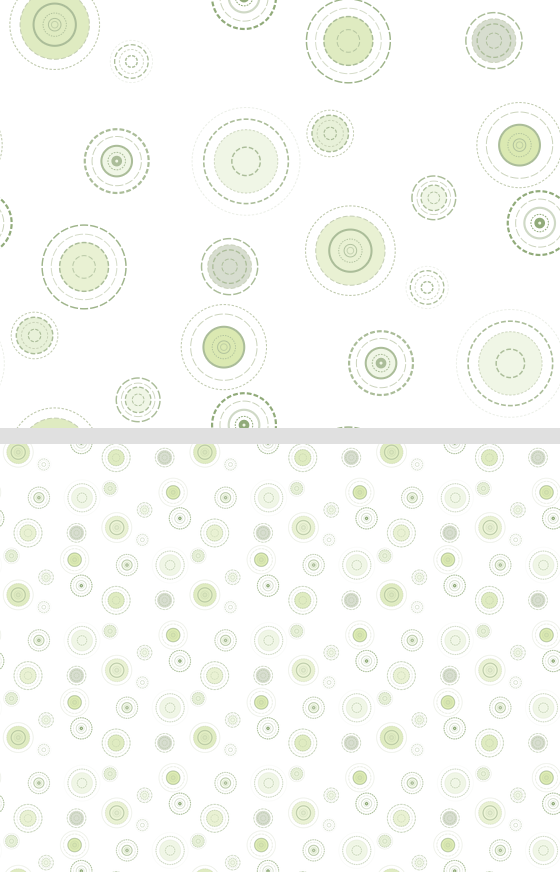
Top, the tile; bottom, the same tile 3 across and 3 down.
This pattern is drawn by a WebGL 2 fragment shader. Its source:

```glsl
#version 300 es
precision highp float;
// Seamless half-drop scatter of sage and lime medallions made of discs and dashed rings.

uniform vec2 u_resolution;
out vec4 fragColor;

const float TAU = 6.2831853;
const vec2 TILE = vec2(768.0, 588.0);  // design units across one canvas
const float REACH = 80.0;              // beyond the largest medallion
const float COPY_SKEW = 0.028;         // how far copies stray from the half-drop

// Stroke styles: dash period, inked share of the period
const vec2 SOLID = vec2(9.0, 2.0);
const vec2 LONG = vec2(14.0, 0.8);
const vec2 DASH = vec2(9.5, 0.7);
const vec2 DOTS = vec2(5.5, 0.6);

const vec3 WHITE = vec3(1.0);
const vec3 MOSS = vec3(0.57, 0.67, 0.48);
const vec3 SAGE = vec3(0.67, 0.74, 0.60);
const vec3 STONE = vec3(0.75, 0.79, 0.68);
const vec3 HAZE = vec3(0.89, 0.91, 0.87);
const vec3 PALE = vec3(0.94, 0.965, 0.90);
const vec3 MINT = vec3(0.91, 0.945, 0.85);
const vec3 LIME = vec3(0.875, 0.92, 0.755);
const vec3 BRIGHT_LIME = vec3(0.86, 0.915, 0.70);
const vec3 GREY = vec3(0.845, 0.865, 0.81);

vec3 paint = WHITE;
vec2 q;       // position relative to the current medallion
float pixel;  // one output pixel in design units

void disc(float radius, vec3 tint) {
    paint = mix(paint, tint, clamp(0.5 + (radius - length(q)) / pixel, 0.0, 1.0));
}

void ring(float radius, float width, vec2 style, vec3 tint) {
    float wide = max(width, pixel);
    float across = clamp(0.5 + (0.5 * wide - abs(length(q) - radius)) / pixel, 0.0, 1.0);
    float count = max(1.0, round(TAU * radius / min(style.x, radius * 0.8)));
    float period = TAU * radius / count;
    float turn = atan(q.y, q.x + 1e-5) / TAU;
    float along = abs(fract(turn * count) - 0.5) * period;
    float dash = clamp(0.5 + (0.5 * style.y * period - along) / pixel, 0.0, 1.0);
    paint = mix(paint, tint, across * dash * min(1.0, width / pixel));
}

// Fine concentric centre shared by the lime medallions
void ripple() {
    ring(16.0, 1.2, vec2(3.5, 0.55), SAGE);
    ring(8.6, 1.2, SOLID, SAGE);
    ring(4.5, 0.8, SOLID, SAGE);
}

// Dot with a pinhole, shared by the target medallions
void bullseye(vec3 tint) {
    ring(12.0, 1.4, vec2(4.0, 0.6), tint);
    disc(7.3, tint);
    disc(2.0, PALE);
}

void medallion(int kind, float fade) {
    vec3 lime = mix(LIME, WHITE, fade);
    switch (kind) {
    case 0:  // large lime disc
        ring(61.5, 1.5, DOTS, STONE); disc(47.5, lime);
        ring(47.5, 1.2, DASH, STONE); ring(29.0, 2.8, SOLID, SAGE); ripple(); break;
    case 1:  // small open rings
        ring(29.0, 0.9, DOTS, HAZE); ring(23.0, 1.8, DASH, SAGE);
        ring(16.5, 1.0, DOTS, STONE); ring(8.0, 2.0, DASH, SAGE); break;
    case 2:  // dark target
        ring(43.8, 3.0, DASH, MOSS); ring(33.0, 1.1, LONG, STONE);
        ring(21.0, 3.0, SOLID, mix(HAZE, SAGE, 0.35)); bullseye(MOSS); break;
    case 3:  // lime disc in long dashes
        ring(57.5, 2.0, LONG, mix(MOSS, SAGE, 0.5)); ring(45.0, 0.9, LONG, STONE);
        disc(34.0, lime); ring(33.5, 2.0, DASH, SAGE); ring(15.5, 1.1, DASH, SAGE); break;
    case 4:  // grey disc
        ring(38.5, 2.0, LONG, SAGE); disc(30.0, GREY);
        ring(30.0, 1.0, DASH, STONE); ring(23.0, 1.8, DASH, SAGE);
        ring(10.5, 1.3, DASH, SAGE); break;
    case 5:  // pale target
        ring(43.8, 3.0, DASH, SAGE); ring(33.8, 1.1, LONG, STONE); disc(21.0, PALE);
        ring(21.0, 2.8, SOLID, SAGE); bullseye(SAGE); break;
    case 6:  // wide pale disc
        ring(74.0, 1.0, DOTS, HAZE); ring(58.0, 2.2, DASH, SAGE); disc(43.5, PALE);
        ring(43.5, 1.0, DOTS, STONE); ring(19.5, 2.0, DASH, SAGE); break;
    case 7:  // small mint disc
        ring(32.0, 1.3, DOTS, STONE); disc(25.0, MINT); ring(25.0, 2.0, DASH, SAGE);
        ring(18.0, 1.1, DOTS, STONE); ring(8.5, 1.6, DASH, SAGE); break;
    case 8:  // small pale disc
        ring(30.0, 2.0, LONG, SAGE); ring(23.0, 1.0, LONG, STONE); disc(17.5, PALE);
        ring(17.5, 1.8, DASH, SAGE); ring(8.0, 1.2, DASH, SAGE); break;
    default:  // bright lime core
        ring(58.5, 1.4, DOTS, STONE); ring(45.5, 1.1, LONG, STONE);
        disc(28.0, BRIGHT_LIME); ring(28.0, 2.8, SOLID, SAGE); ripple();
    }
}

// Two rows of five, wobbled by sines so that the rows look scattered
vec2 centre(float k, float row) {
    vec2 grid = vec2(0.068 + 0.2 * mod(k, 5.0) + 0.116 * row, 0.075 + 0.3 * row);
    float driftX = 0.045 * cos(TAU / 7.0 * (k - 5.7)) + 0.012 * cos(TAU * 0.5 * k);
    float driftY = 0.055 * cos(TAU * 3.0 / 7.0 * (k - 1.0)) + 0.035 * cos(TAU * 0.25 * k - 0.4);
    return grid + vec2(driftX, driftY);
}

void main() {
    vec2 uv = gl_FragCoord.xy / u_resolution;
    uv.y = 1.0 - uv.y;
    pixel = TILE.y / u_resolution.y;
    for (int kind = 0; kind < 10; kind++) {
        float row = floor(float(kind) / 5.0);
        for (float copy = 0.0; copy < 2.0; copy++) {
            float shift = copy * (0.5 + COPY_SKEW * (1.0 - 2.0 * row));
            vec2 offset = uv - centre(float(kind), row) - shift;
            q = (fract(offset + 0.5) - 0.5) * TILE;  // wraps at every edge
            if (length(q) < REACH) medallion(kind, 0.3 * copy);
        }
    }
    fragColor = vec4(paint, 1.0);
}
```
